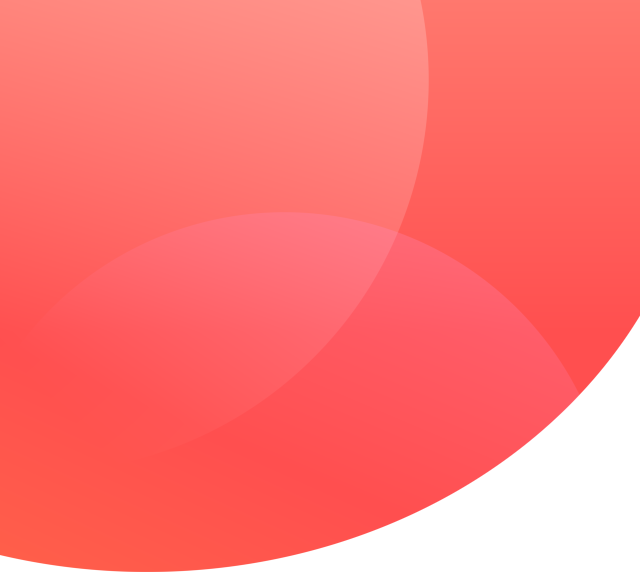
Give the GLSL for this background, as a Shadertoy shader.

```glsl
// Draws a coral panel with a curved lower edge and two translucent, fading discs on white.

const vec3 WHITE  = vec3(1.0);
const vec3 SALMON = vec3(1.0, 0.47, 0.43);
const vec3 CORAL  = vec3(1.0, 0.31, 0.31);
const vec3 ORANGE = vec3(1.0, 0.37, 0.29);
const vec3 PINK   = vec3(1.0, 0.55, 0.77);

float circleDistance(vec2 p, vec2 center, float radius) {
    return length(p - center) - radius;
}

// First-order distance to an axis-aligned ellipse
float ellipseDistance(vec2 p, vec2 center, vec2 radii) {
    vec2 q = (p - center) / radii;
    float k = length(q);
    return k * (k - 1.0) / max(length(q / radii), 1e-4);
}

// Coverage of a shape, smoothed over about one pixel
float coverage(float dist, float pixel) {
    return 1.0 - smoothstep(-0.7 * pixel, 0.7 * pixel, dist);
}

// Opacity that varies linearly across the canvas
float linearFade(vec2 p, float start, vec2 slope) {
    return clamp(start + dot(p, slope), 0.0, 1.0);
}

// Salmon to coral downwards, warming to orange in the lower left
vec3 panelColor(vec2 p) {
    float depth = 1.0 - p.y;
    vec3 color = mix(SALMON, CORAL, clamp(depth / 0.58, 0.0, 1.0));
    float warmth = (depth - 0.45 * p.x - 0.596) / 0.372;
    return mix(color, ORANGE, clamp(warmth, 0.0, 1.0));
}

void mainImage(out vec4 fragColor, in vec2 fragCoord) {
    // Canvas height is one unit
    float pixel = 1.0 / iResolution.y;
    vec2 p = fragCoord * pixel;
    vec3 color = panelColor(p);

    // Upper left disc, brightest towards its upper right
    float upperDisc = coverage(circleDistance(p, vec2(0.0625, 0.8605), 0.687), pixel);
    color = mix(color, WHITE, upperDisc * linearFade(p, -0.065, vec2(0.165)));

    // Lower disc, pink along its upper rim
    float lowerDisc = coverage(circleDistance(p, vec2(0.497, 0.052), 0.577), pixel);
    color = mix(color, PINK, lowerDisc * linearFade(p, -0.217, vec2(0.231, 0.542)));

    // Curved outer boundary
    float panel = coverage(ellipseDistance(p, vec2(0.257, 0.8336), vec2(0.972, 0.8336)), pixel);
    fragColor = vec4(mix(WHITE, color, panel), 1.0);
}
```
